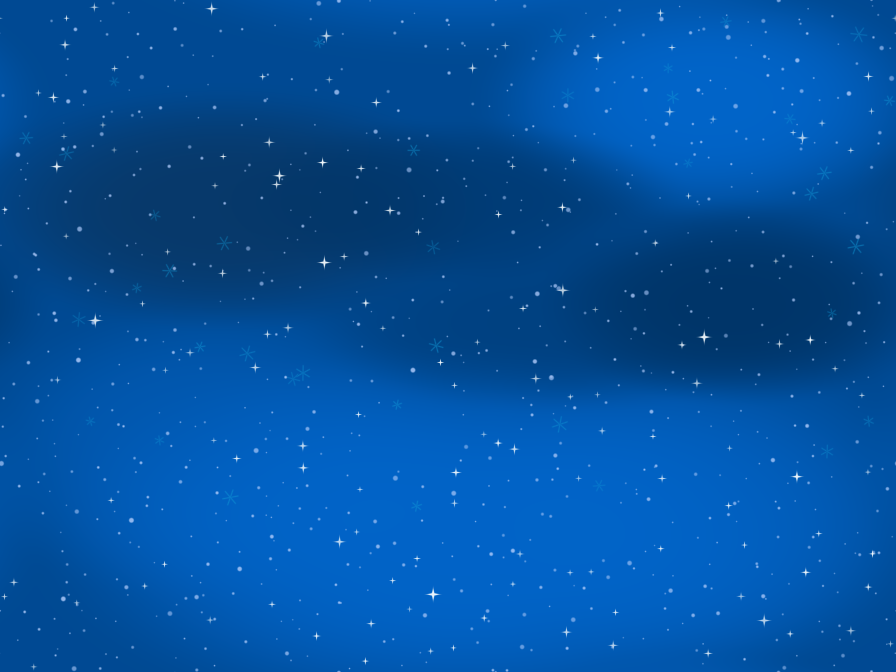
This texture is drawn by a WebGL 2 fragment shader. Its source:

```glsl
#version 300 es
precision highp float;

uniform vec2 u_resolution;
out vec4 fragColor;

const vec2 TILE = vec2(4.0 / 3.0, 1.0);
const int DOT = 0;
const int SPARKLE = 1;
const int FLAKE = 2;

const vec3 BASE_BLUE = vec3(0.0, 0.288, 0.575);
const vec3 BRIGHT_BLUE = vec3(0.005, 0.395, 0.79);
const vec3 SLATE = vec3(0.03, 0.22, 0.41);
const vec3 NAVY = vec3(0.0, 0.205, 0.405);
const vec3 WHITE = vec3(0.97, 0.99, 1.0);
const vec3 LAVENDER = vec3(0.68, 0.79, 0.98);
const vec3 TEAL = vec3(0.06, 0.60, 0.84);

vec3 hash3(vec2 cell, int seed) {
    uvec3 v = uvec3(uint(cell.x), uint(cell.y), uint(seed));
    v = v * 1664525u + 1013904223u;
    v.x += v.y * v.z; v.y += v.z * v.x; v.z += v.x * v.y;
    v ^= v >> 16u;
    v.x += v.y * v.z; v.y += v.z * v.x; v.z += v.x * v.y;
    return vec3(v >> 8u) / 16777216.0;
}

// Soft wrapped ellipse; radii stay at or below half the tile
float cloud(vec2 p, vec2 center, vec2 radius) {
    vec2 q = (fract(p - center + 0.5) - 0.5) / radius;
    float w = max(0.0, 1.0 - dot(q, q));
    return w * w * (3.0 - 2.0 * w);
}

vec3 sky(vec2 p) {
    vec3 col = BASE_BLUE;
    col = mix(col, BRIGHT_BLUE, 0.95 * cloud(p, vec2(0.52, 0.20), vec2(0.50, 0.30)));
    col = mix(col, BRIGHT_BLUE, 0.55 * cloud(p, vec2(0.24, 0.33), vec2(0.30, 0.24)));
    col = mix(col, BRIGHT_BLUE, 0.55 * cloud(p, vec2(0.80, 0.24), vec2(0.27, 0.26)));
    col = mix(col, BRIGHT_BLUE, 0.97 * cloud(p, vec2(0.79, 0.85), vec2(0.27, 0.19)));
    col = mix(col, SLATE, 0.95 * cloud(p, vec2(0.25, 0.69), vec2(0.32, 0.19)));
    col = mix(col, NAVY, 0.65 * cloud(p, vec2(0.50, 0.70), vec2(0.28, 0.13)));
    col = mix(col, NAVY, 0.40 * cloud(p, vec2(0.62, 0.52), vec2(0.30, 0.14)));
    return mix(col, NAVY, 0.95 * cloud(p, vec2(0.83, 0.55), vec2(0.24, 0.16)));
}

float inside(float dist, float radius, float px) {
    return 1.0 - smoothstep(radius - px, radius + px, dist);
}

// Four tapering rays around a small round core
float sparkle(vec2 d, float size, float px) {
    vec2 a = abs(d);
    float along = max(a.x, a.y);
    float taper = max(0.0, 1.0 - along / size);
    float rays = inside(min(a.x, a.y), 0.17 * size * taper * taper, px * 0.8);
    rays *= 1.0 - smoothstep(0.35 * size, size, along);
    return max(rays, inside(length(d), 0.2 * size, px));
}

// Six thin spokes, folded into one sector
float flake(vec2 d, float size, float turn, float px) {
    const float SECTOR = 1.0471976;
    float angle = mod(atan(d.y, d.x + 1e-6) + turn, SECTOR) - 0.5 * SECTOR;
    vec2 q = length(d) * vec2(cos(angle), abs(sin(angle)));
    return inside(q.y, 0.0007, px) * inside(q.x, size, px);
}

// One jittered mark per occupied cell; cell indices wrap with the tile
float scatter(vec2 p, vec2 cells, int kind, int seed, float share, vec2 sizes, float px) {
    vec2 home = floor(p * cells);
    float cover = 0.0;
    for (int y = -1; y <= 1; y++) {
        for (int x = -1; x <= 1; x++) {
            vec2 cell = home + vec2(x, y);
            vec2 id = mod(cell, cells);
            vec3 place = hash3(id, seed);
            vec3 look = hash3(id, seed + 50);
            float density = 0.55 + 0.9 * hash3(floor(id / vec2(4.0, 3.0)), seed + 100).x;
            if (kind == FLAKE) density *= 1.0 + 0.8 * sin(6.2831853 * (id.y + 0.5) / cells.y - 2.4);
            if (place.z > share * density) continue;
            vec2 d = (p - (cell + place.xy) / cells) * TILE;
            float size = mix(sizes.x, sizes.y, look.x * look.x);
            float mark = inside(length(d), size, px);
            if (kind == SPARKLE) mark = sparkle(d, size, px);
            if (kind == FLAKE) mark = flake(d, size, look.z, px);
            cover = max(cover, mark * mix(0.6, 1.0, look.y));
        }
    }
    return cover;
}

void main() {
    vec2 p = gl_FragCoord.xy / u_resolution;
    float px = 1.0 / u_resolution.y;
    vec3 col = sky(p);

    // Faint flakes, then dots, then bright sparkles
    float flakes = scatter(p, vec2(12.0, 9.0), FLAKE, 1, 0.33, vec2(0.007, 0.013), px);
    float dust = scatter(p, vec2(40.0, 30.0), DOT, 2, 0.48, vec2(0.0007, 0.0019), px);
    float dots = scatter(p, vec2(28.0, 21.0), DOT, 3, 0.45, vec2(0.0018, 0.0036), px);
    float stars = scatter(p, vec2(20.0, 15.0), SPARKLE, 4, 0.42, vec2(0.006, 0.011), px);
    float beacons = scatter(p, vec2(8.0, 6.0), SPARKLE, 5, 0.2, vec2(0.012, 0.017), px);

    col = mix(col, TEAL, 0.6 * flakes);
    col = mix(col, LAVENDER, 0.9 * dust);
    col = mix(col, LAVENDER, 0.85 * dots);
    col = mix(col, WHITE, max(stars, beacons));
    fragColor = vec4(col, 1.0);
}
```
